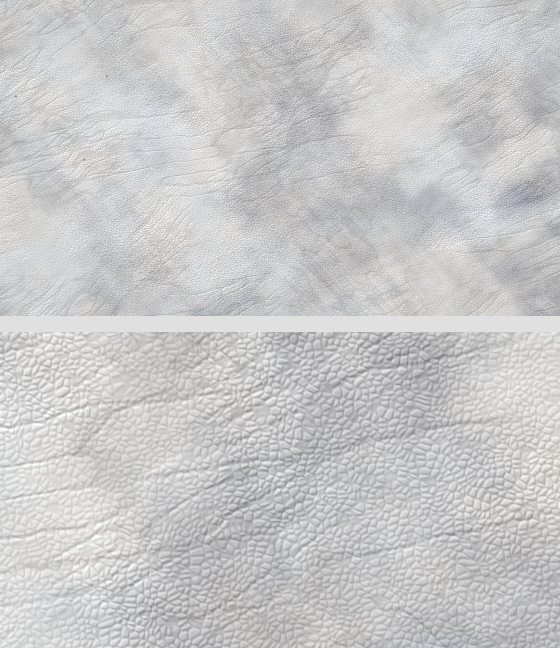
Top: the whole. Bottom: its middle third, enlarged.
Reproduce this texture procedurally as a WebGL 2 fragment shader.

```glsl
#version 300 es
precision highp float;
// Pale, softly stained leather: cloudy cool and warm patches with diagonal folds,
// covered by a fine pebbled cell grain and many thin, nearly straight creases.
// Grain and creases form a height field, lit by its slope toward the upper left.

uniform vec2 u_resolution;
out vec4 fragColor;

uvec2 scramble(ivec2 cell) {
    uvec2 v = uvec2(cell) * 1664525u + 1013904223u;
    v.x += v.y * 1664525u;
    v.y += v.x * 1664525u;
    v ^= v >> 16u;
    v.x += v.y * 1664525u;
    v.y += v.x * 1664525u;
    return v ^ (v >> 16u);
}

vec2 hash2(vec2 cell) {
    return vec2(scramble(ivec2(cell)) & 65535u) / 65535.0;
}

float noise(vec2 p) {
    vec2 i = floor(p), f = p - i;
    f = f * f * f * (f * (f * 6.0 - 15.0) + 10.0);
    float low = mix(hash2(i).x, hash2(i + vec2(1, 0)).x, f.x);
    float high = mix(hash2(i + vec2(0, 1)).x, hash2(i + vec2(1, 1)).x, f.x);
    return mix(low, high, f.y);
}

vec2 rotate(vec2 p, float angle) {
    float c = cos(angle), s = sin(angle);
    return vec2(c * p.x + s * p.y, c * p.y - s * p.x);
}

float fbm(vec2 p) {
    float sum = 0.0, weight = 0.5;
    for (int i = 0; i < 5; i++) {
        sum += weight * noise(p);
        p = rotate(p, 0.6) * 2.03 + 17.3;
        weight *= 0.56;
    }
    return sum / 1.07;
}

// Rounded pebble: 0 in the gap between cells, 1 on top
float pebble(vec2 p) {
    vec2 i = floor(p), f = p - i;
    float nearest = 9.0, second = 9.0;
    for (int y = -1; y <= 1; y++) {
        for (int x = -1; x <= 1; x++) {
            vec2 cell = vec2(x, y);
            float d = length(cell + hash2(i + cell) - f);
            second = min(second, max(nearest, d));
            nearest = min(nearest, d);
        }
    }
    return smoothstep(0.0, 0.45, second - nearest);
}

// Depth of thin wrinkles, mostly rising to the right, fading in and out
float creases(vec2 p) {
    vec2 bent = p + 0.016 * vec2(noise(p * 13.0), noise(p * 13.0 + 40.0));
    bent += 0.004 * vec2(noise(p * 55.0), noise(p * 55.0 + 90.0));
    float depth = 0.0;
    for (int i = 0; i < 5; i++) {
        float k = float(i);
        float angle = i == 4 ? -0.8 : 0.15 + 0.21 * k;
        vec2 q = rotate(bent, angle) * vec2(4.5 + 1.5 * k, 26.0 + 9.0 * k) + 31.0 * k;
        float line = 1.0 - smoothstep(0.0, 0.1 + 0.015 * k, abs(noise(q) - 0.5));
        float presence = smoothstep(0.45, 0.8, noise(p * 3.9 + 13.0 * k + 5.0));
        depth += line * presence;
    }
    return min(depth, 1.2);
}

float height(vec2 p) {
    vec2 warped = p + 0.008 * vec2(noise(p * 42.0), noise(p * 42.0 + 70.0));
    float grain = pebble(rotate(warped, 0.35) * vec2(108.0, 150.0));
    float ripple = noise(rotate(p, 0.4) * vec2(22.0, 44.0) + 60.0);
    return grain * (0.5 + 0.8 * noise(p * 8.0)) + 0.6 * ripple - 0.95 * creases(p);
}

// Slope toward the light plus darkening in the hollows
float relief(vec2 p) {
    vec2 toLight = 0.0016 * vec2(-0.5, 0.86);
    float away = height(p - toLight), toward = height(p + toLight);
    return 0.085 * (away - toward) + 0.017 * (away + toward - 1.4);
}

vec3 stains(vec2 p) {
    vec2 drift = p + 0.08 * vec2(fbm(p * 4.0 + 3.0), fbm(p * 4.0 + 23.0));
    float cloud = fbm(drift * 4.6 + 8.0) - 0.5;
    float fold = fbm(rotate(drift, 0.6) * vec2(3.5, 10.0) + 51.0) - 0.5;
    float streak = fbm(rotate(drift, -0.9) * vec2(4.0, 15.0) + 90.0) - 0.5;
    float shadowSide = smoothstep(0.5, 1.8, p.x - 0.35 * p.y);
    float tone = 0.831 + 0.23 * cloud + 0.14 * streak;
    tone += fold * mix(0.14, 0.29, shadowSide) - 0.05 * shadowSide;
    tone = min(tone, 0.84 + 0.4 * (tone - 0.84));
    float warmth = fbm(drift * 5.5 + 120.0) - 0.5;
    vec3 tint = vec3(0.05, 0.004, -0.05) * warmth;
    return tone + tint + vec3(-0.035, -0.03, 0.07) * max(0.83 - tone, 0.0);
}

void main() {
    float pixel = 1.0 / u_resolution.y;
    vec2 p = gl_FragCoord.xy * pixel;
    vec3 color = stains(p);

    // Four samples smooth the fine grain
    float shade = 0.0;
    for (int i = 0; i < 4; i++) {
        vec2 offset = vec2(i & 1, i >> 1) * 0.5 - 0.25;
        shade += 0.25 * relief(p + offset * pixel);
    }
    color += shade * 1.15;

    // Rare brown specks
    vec2 cell = floor(p * 5.0), seed = hash2(cell + 300.0);
    float d = length(p - (cell + 0.2 + 0.6 * hash2(cell + 500.0)) / 5.0);
    float speck = step(seed.x, 0.06) * (1.0 - smoothstep(0.001, 0.001 + 1.2 * pixel, d));
    color = mix(color, vec3(0.5, 0.43, 0.37), 0.7 * speck);

    // Slight falloff toward the corners
    vec2 centered = gl_FragCoord.xy / u_resolution - 0.5;
    color -= 0.06 * dot(centered, centered);
    fragColor = vec4(clamp(color, 0.0, 1.0), 1.0);
}
```
